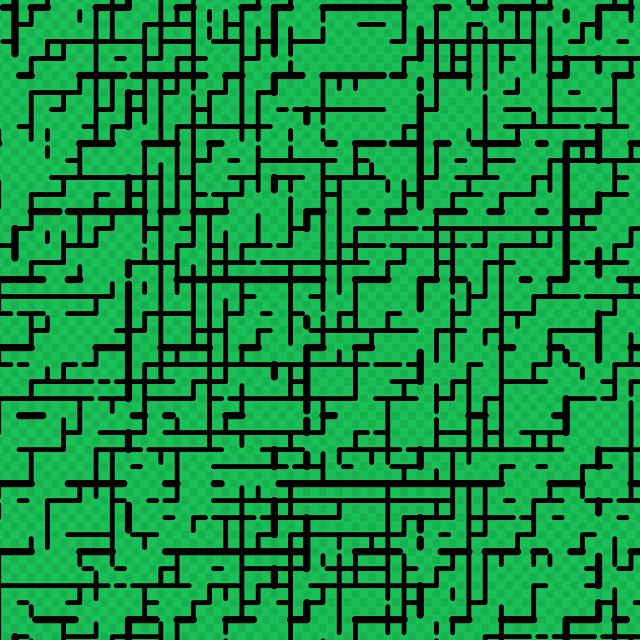
A Shadertoy shader for this pattern:

```glsl
// Circuit-like maze of black tracks on a green board with faint darker patches.
// Grid edges are switched on by a stepped height field, straight runs and strays;
// each pixel then draws the four half tracks that meet at its nearest grid node.

const vec3 BOARD = vec3(0.10, 0.75, 0.34);
const vec3 PATCH = vec3(0.09, 0.69, 0.31);
const vec3 TRACK = vec3(0.0);

const vec2 PITCH = vec2(0.02533, 0.02657);   // spacing of grid nodes
const vec2 FIRST_NODE = vec2(0.0234, 0.0052);
const float THIN = 0.0038;                   // half widths of the tracks
const float THICK = 0.0057;
const float END_GAP = 0.0045;                // space left at a loose end

float hash(vec2 p) {
    vec3 q = fract(vec3(p.xyx) * 0.1031);
    q += dot(q, q.yzx + 33.33);
    return fract((q.x + q.y) * q.z);
}

float valueNoise(vec2 p) {
    vec2 i = floor(p), f = fract(p);
    f = f * f * (3.0 - 2.0 * f);
    float low = mix(hash(i), hash(i + vec2(1, 0)), f.x);
    float high = mix(hash(i + vec2(0, 1)), hash(i + vec2(1, 1)), f.x);
    return mix(low, high, f.y);
}

// Integer height of a face; its contours are stairs climbing to the right.
float faceHeight(vec2 face) {
    float slope = 0.24 * (face.x - face.y);
    float jitter = 0.22 * (hash(vec2(face.x, 71.0)) + hash(vec2(37.0, face.y)));
    return floor(slope + jitter + 1.2 * valueNoise(face / 6.0 + 50.0));
}

// 1 if the edge leaving a node along dir (right or up) carries a track.
float edgeOn(vec2 node, vec2 dir) {
    vec2 side = dir.yx;
    float along = dot(node, dir), line = dot(node, side);
    float salt = 130.0 + 90.0 * dir.x;
    bool stair = faceHeight(node) != faceHeight(node - side);
    float section = floor(along / 7.0 + hash(vec2(line, salt)));
    bool run = hash(vec2(line + salt, section + 19.0)) < 0.20;
    bool stray = hash(node + salt) < 0.14;
    bool cut = hash(node + 3.0 * salt) < 0.06;
    return (stair || run || stray) && !cut ? 1.0 : 0.0;
}

// Some columns and every fourth row are heavier.
float columnWidth(float i) {
    return mod(i, 9.0) == 7.0 || mod(i, 18.0) == 0.0 ? THICK : THIN;
}

float rowWidth(float j) {
    return mod(j, 4.0) == 1.0 ? THICK : THIN;
}

float coverage(float dist, float soft) {
    return 1.0 - smoothstep(-soft, soft, dist);
}

// q = (along, across) from the node; returns (track, patch) coverage.
vec2 halfEdge(vec2 q, vec2 pitch, float on, float width, float joined, float soft) {
    float start = joined > 0.5 ? 0.0 : END_GAP + 0.5 * width;
    float track = length(vec2(min(q.x - start, 0.0), q.y)) - width;
    vec2 patchBox = vec2(0.28 * pitch.x - q.x, abs(q.y) - 0.23 * pitch.y);
    float tint = max(patchBox.x, patchBox.y);
    return vec2(on * coverage(track, soft), (1.0 - on) * coverage(tint, 1.5 * soft));
}

// Whether the tracks (right, up, left, down) meet in the node itself.
float nodeJoined(vec4 e, vec2 node) {
    float degree = dot(e, vec4(1.0));
    float corner = max(e.x * e.w, e.z * e.y);
    float straight = max(e.x * e.z, e.y * e.w);
    bool keep = straight > 0.5 && hash(node + 411.0) < 0.8;
    return degree > 2.5 || corner > 0.5 || keep ? 1.0 : 0.0;
}

void mainImage(out vec4 fragColor, in vec2 fragCoord) {
    vec2 uv = fragCoord / iResolution.y;
    float soft = 0.6 / iResolution.y;

    // Nearest node and offset from it in canvas units
    vec2 grid = (uv - FIRST_NODE) / PITCH;
    vec2 node = floor(grid + 0.5);
    vec2 p = (grid - node) * PITCH;

    // Edges around the node: right, up, left, down
    vec2 right = vec2(1, 0), up = vec2(0, 1);
    vec4 edges = vec4(edgeOn(node, right), edgeOn(node, up),
                      edgeOn(node - right, right), edgeOn(node - up, up));
    float joined = nodeJoined(edges, node);
    float rowW = rowWidth(node.y), colW = columnWidth(node.x);

    // Combine the four half edges
    vec2 cover = halfEdge(p, PITCH, edges.x, rowW, joined, soft);
    cover = max(cover, halfEdge(p.yx, PITCH.yx, edges.y, colW, joined, soft));
    cover = max(cover, halfEdge(-p, PITCH, edges.z, rowW, joined, soft));
    cover = max(cover, halfEdge(-p.yx, PITCH.yx, edges.w, colW, joined, soft));

    vec3 color = mix(BOARD, PATCH, cover.y);
    color = mix(color, TRACK, cover.x);
    fragColor = vec4(color, 1.0);
}
```
